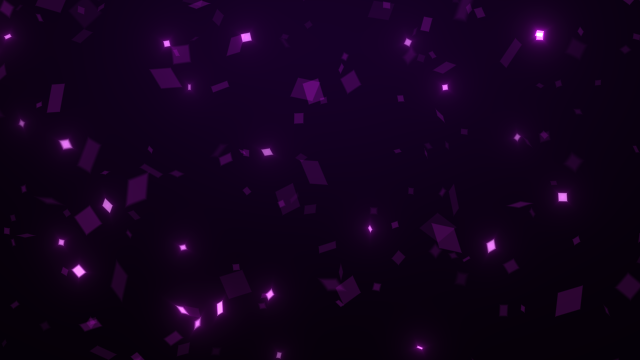
A Shadertoy shader for this background:

```glsl
// Glowing violet confetti drifting over a dark purple backdrop.

const int FLAKES = 150;
const int SPARKS = 27;
const vec3 SHADOW = vec3(0.018, 0.0, 0.026);
const vec3 HAZE = vec3(0.088, 0.0, 0.152);
const vec3 FLAKE_TINT = vec3(0.19, 0.025, 0.20);
const vec3 HALO_TINT = vec3(0.66, 0.05, 0.72);
const vec3 CORE_TINT = vec3(0.95, 0.80, 0.95);

// Four random values in 0..1 from one seed
vec4 hash4(float seed) {
    vec4 v = fract(vec4(seed) * vec4(0.1031, 0.1030, 0.0973, 0.1099));
    v += dot(v, v.wzxy + 33.33);
    return fract((v.xxyz + v.yzzw) * v.zywx);
}

mat2 rotation(float angle) {
    float c = cos(angle), s = sin(angle);
    return mat2(c, -s, s, c);
}

// Distance to a square turned by spin, flattened by squash, then turned by tilt
float tiltedSquare(vec2 p, float halfSize, float spin, float squash, float tilt) {
    vec2 q = rotation(spin) * (rotation(tilt) * p / vec2(1.0, squash));
    float c = cos(spin), s = sin(spin);
    vec2 slope = vec2(length(vec2(c, s / squash)), length(vec2(s, c / squash)));
    vec2 faces = (abs(q) - halfSize) / slope;
    return max(faces.x, faces.y);
}

float softFill(float dist, float blur) {
    return 1.0 - smoothstep(-blur, blur, dist);
}

// Evenly spread but irregular positions over the canvas
vec2 scatter(float index, vec2 jitter, float aspect) {
    vec2 cell = fract(index * vec2(0.7549, 0.5698) + 0.35 * jitter);
    return (cell * 1.06 - 0.03) * vec2(aspect, 1.0);
}

vec3 backdrop(vec2 uv) {
    vec2 d = (uv - vec2(0.5, 0.88)) * vec2(1.2, 1.0);
    return mix(SHADOW, HAZE, exp(-3.0 * dot(d, d)));
}

// Dim translucent paper, some of it out of focus
vec3 flake(vec2 p, float index, float aspect, float pixel) {
    vec4 place = hash4(index + 11.0);
    vec4 look = hash4(index + 407.0);
    vec2 q = p - scatter(index, place.xy, aspect);
    float size = 0.008 + 0.034 * pow(look.x, 3.0);
    float squash = mix(0.22, 1.0, look.y);
    float blur = max(min(0.009 * look.z * look.z, 0.5 * size), pixel);
    float dist = tiltedSquare(q, size, place.z * 6.283, squash, place.w * 6.283);
    return FLAKE_TINT * mix(0.25, 0.9, look.w) * softFill(dist, blur);
}

// Bright paper catching the light, with a tight glow and a wide halo
vec3 spark(vec2 p, float index, float aspect, float pixel) {
    vec4 place = hash4(index + 823.0);
    vec4 look = hash4(index + 1291.0);
    vec2 q = p - scatter(index, place.xy, aspect);
    float size = 0.007 + 0.011 * look.x * look.x;
    float squash = mix(0.3, 1.0, look.y);
    float blur = max(0.001 + 0.004 * look.z, pixel);
    float dist = tiltedSquare(q, size, place.z * 6.283, squash, place.w * 6.283);
    float radius = length(q);
    float power = mix(0.45, 1.0, look.w) * mix(0.6, 1.0, look.x);
    float glow = 0.75 * exp(-max(dist, 0.0) / 0.008 - radius / 0.035);
    float halo = 0.32 * exp(-radius / 0.032);
    return power * (HALO_TINT * (glow + halo) + CORE_TINT * softFill(dist, blur));
}

void mainImage(out vec4 fragColor, in vec2 fragCoord) {
    vec2 p = fragCoord / iResolution.y;
    float aspect = iResolution.x / iResolution.y;
    float pixel = 0.8 / iResolution.y;

    vec3 color = backdrop(fragCoord / iResolution.xy);
    for (int i = 0; i < FLAKES; i++) {
        color += flake(p, float(i), aspect, pixel);
    }
    for (int i = 0; i < SPARKS; i++) {
        color += spark(p, float(i), aspect, pixel);
    }
    fragColor = vec4(min(color, 1.0), 1.0);
}
```
